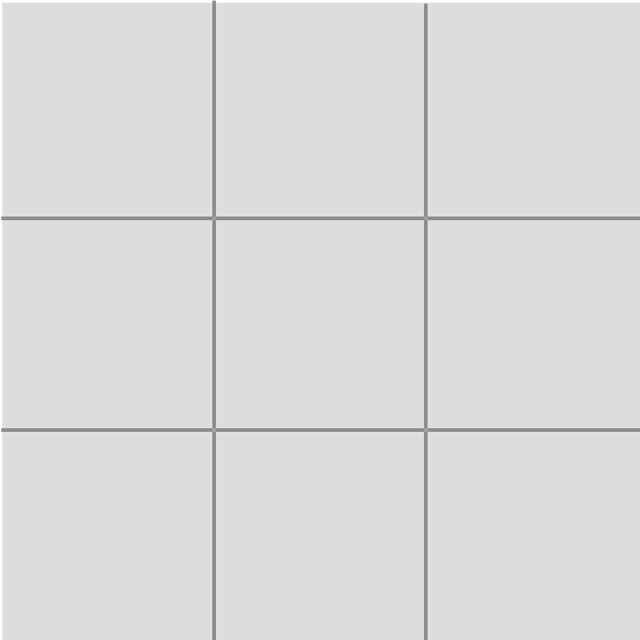
Write a three.js fragment shader that draws this pattern.

```glsl
// Three by three pale grey square tiles, thin grey joints, white left and top margins.
#define PITCH 0.3307
#define FIRST_JOINT vec2(0.3346, 0.3281)
#define HALF_WIDTH 0.0029
#define SOFTNESS 0.0012
#define MARGIN vec2(0.0034, 0.0042)
#define JOINT_START 0.0018
#define JOINT_TOPS vec2(0.9990, 0.9945)
#define TILE_COLOR vec3(0.867)
#define JOINT_COLOR vec3(0.545)
#define CROSSING_COLOR vec3(0.640)
#define HALO_GAIN 0.022

varying vec2 vUv;

// Soft step centred on an edge, in canvas units.
float softEdge(float edge, float x) {
  return smoothstep(edge - SOFTNESS, edge + SOFTNESS, x);
}

float band(float distanceToAxis, float halfWidth) {
  return 1.0 - softEdge(halfWidth, distanceToAxis);
}

void main() {
  // Nearest of the two joints on each axis.
  vec2 index = clamp(floor((vUv - FIRST_JOINT) / PITCH + 0.5), 0.0, 1.0);
  vec2 offset = abs(vUv - FIRST_JOINT - index * PITCH);

  // Joints reach a little way into the margins.
  float jointTop = mix(JOINT_TOPS.x, JOINT_TOPS.y, index.x);
  float vertical = band(offset.x, HALF_WIDTH) * (1.0 - softEdge(jointTop, vUv.y));
  float horizontal = band(offset.y, HALF_WIDTH) * softEdge(JOINT_START, vUv.x);

  // Tiles with a faint light rim beside each joint.
  float halo = max(band(offset.x, 2.0 * HALF_WIDTH), band(offset.y, 2.0 * HALF_WIDTH));
  vec3 color = TILE_COLOR + HALO_GAIN * halo;

  // White margins on the left and top.
  float inside = softEdge(MARGIN.x, vUv.x) * (1.0 - softEdge(1.0 - MARGIN.y, vUv.y));
  color = mix(vec3(1.0), color, inside);

  // Joints, paler where they cross.
  color = mix(color, JOINT_COLOR, max(vertical, horizontal));
  color = mix(color, CROSSING_COLOR, vertical * horizontal);

  gl_FragColor = vec4(color, 1.0);
}
```
